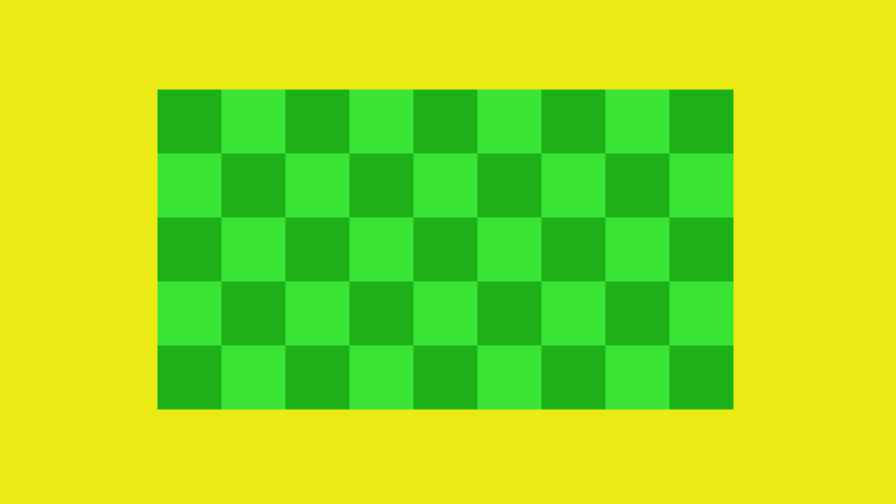
Reproduce this pattern procedurally as a WebGL 1 fragment shader.

```glsl
precision highp float;
// Draws a two-tone green checkerboard panel on a flat yellow field.

uniform vec2 u_resolution;

// Lengths are fractions of the canvas height.
const vec2 BOARD_ORIGIN = vec2(0.3125, 0.1875);
const vec2 BOARD_CELLS = vec2(9.0, 5.0);
const float CELL_SIZE = 8.0 / 63.0;

const vec3 FIELD_YELLOW = vec3(0.918, 0.922, 0.082);
const vec3 DARK_GREEN = vec3(0.114, 0.690, 0.090);
const vec3 LIGHT_GREEN = vec3(0.224, 0.894, 0.204);

// Alternating stripes per axis: +1 in even cells, -1 in odd, smoothed over a pixel.
vec2 stripes(vec2 cell, float pixel) {
    vec2 edgeDistance = 0.5 - abs(mod(cell + 0.5, 2.0) - 1.0);
    return clamp(2.0 * edgeDistance / pixel, -1.0, 1.0);
}

// Pixel coverage of the board rectangle.
float boardCoverage(vec2 cell, float pixel) {
    vec2 inside = 0.5 * BOARD_CELLS - abs(cell - 0.5 * BOARD_CELLS);
    vec2 coverage = clamp(inside / pixel + 0.5, 0.0, 1.0);
    return coverage.x * coverage.y;
}

void main() {
    // Board space: one unit per cell, origin at the lower left corner.
    vec2 position = gl_FragCoord.xy / u_resolution.y;
    vec2 cell = (position - BOARD_ORIGIN) / CELL_SIZE;
    float pixel = 1.0 / (u_resolution.y * CELL_SIZE);

    // Hold the checker constant across the outer edge for a clean rim.
    vec2 boardCell = clamp(cell, vec2(pixel), BOARD_CELLS - pixel);
    vec2 stripe = stripes(boardCell, pixel);
    float darkness = 0.5 + 0.5 * stripe.x * stripe.y;
    vec3 checker = mix(LIGHT_GREEN, DARK_GREEN, darkness);

    vec3 color = mix(FIELD_YELLOW, checker, boardCoverage(cell, pixel));
    gl_FragColor = vec4(color, 1.0);
}
```
